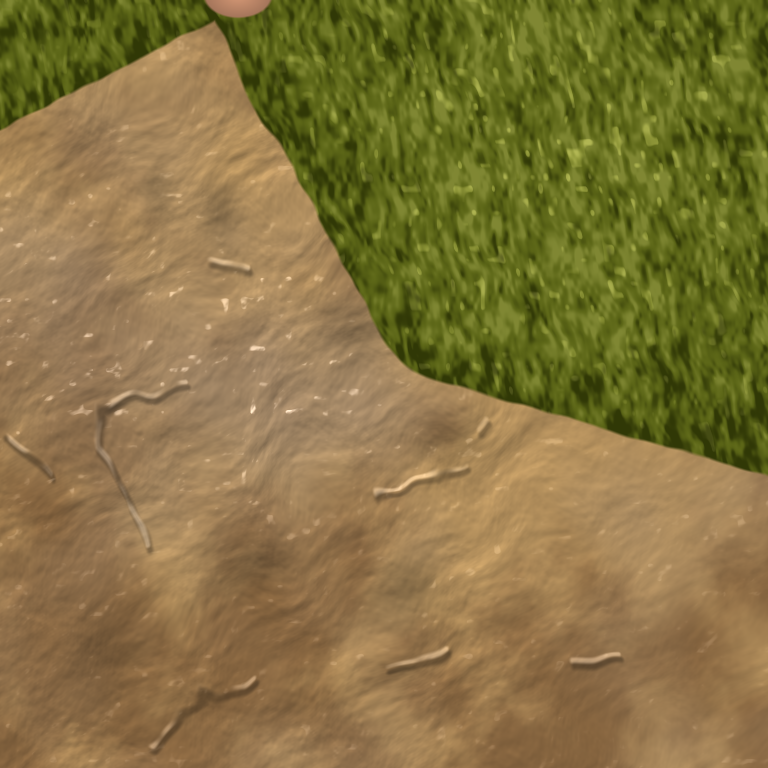
A Shadertoy shader for this texture:

```glsl
// A wet, stamped stone slab with a pointed corner lying on sunlit turf.
// Half-planes cut the slab, fractal noise stains and embosses it, short
// segments crease it, and stretched noise makes the blades of grass.

float hash(vec2 p) {
    return fract(sin(dot(p, vec2(127.1, 311.7))) * 43758.5453);
}

float noise(vec2 p) {
    vec2 i = floor(p), f = fract(p);
    f = f * f * (3.0 - 2.0 * f);
    return mix(mix(hash(i), hash(i + vec2(1, 0)), f.x),
               mix(hash(i + vec2(0, 1)), hash(i + vec2(1, 1)), f.x), f.y);
}

float fbm(vec2 p, int octaves) {
    float sum = 0.0, amp = 0.5, total = 0.0;
    for (int i = 0; i < octaves; i++) {
        sum += amp * noise(p);
        total += amp;
        amp *= 0.55;
        p = mat2(1.6, 1.2, -1.2, 1.6) * p + 17.3;
    }
    return sum / total;
}

// Signed distance to the line a-b, positive on its left side.
float sideOf(vec2 p, vec2 a, vec2 b) {
    vec2 d = normalize(b - a);
    return d.x * (p.y - a.y) - d.y * (p.x - a.x);
}

float smoothMin(float a, float b, float k) {
    float h = max(k - abs(a - b), 0.0) / k;
    return min(a, b) - h * h * k * 0.25;
}

float segment(vec2 p, vec2 a, vec2 b) {
    vec2 d = b - a;
    return length(p - a - d * clamp(dot(p - a, d) / dot(d, d), 0.0, 1.0));
}

float blob(vec2 p, vec2 centre, vec2 radius) {
    vec2 q = (p - centre) / radius;
    return exp(-dot(q, q));
}

// Negative inside the slab.
float slab(vec2 p) {
    float left = sideOf(p, vec2(0.0, 0.831), vec2(0.278, 0.974));
    float right = sideOf(p, vec2(0.279, 0.978), vec2(0.505, 0.548));
    right += 0.009 * blob(p, vec2(0.33, 0.87), vec2(0.06));
    float lower = sideOf(p, vec2(0.52, 0.518), vec2(1.0, 0.381));
    return max(left, smoothMin(right, lower, 0.04)) + 0.005 * (noise(p * 38.0) - 0.5);
}

// Distance to the nearest crease pressed into the slab.
float creases(vec2 p) {
    const vec4 lines[12] = vec4[12](
        vec4(0.13, 0.473, 0.24, 0.503), vec4(0.13, 0.473, 0.13, 0.415),
        vec4(0.13, 0.415, 0.17, 0.355), vec4(0.17, 0.355, 0.195, 0.285),
        vec4(0.49, 0.36, 0.61, 0.395), vec4(0.51, 0.134, 0.58, 0.16),
        vec4(0.195, 0.036, 0.26, 0.10), vec4(0.26, 0.10, 0.33, 0.115),
        vec4(0.0, 0.44, 0.065, 0.388), vec4(0.28, 0.66, 0.325, 0.65),
        vec4(0.74, 0.14, 0.80, 0.145), vec4(0.628, 0.438, 0.636, 0.45));
    p += 0.016 * (vec2(noise(p * 35.0), noise(p * 35.0 + 9.0)) - 0.5);
    float d = 1.0;
    for (int i = 0; i < 12; i++) d = min(d, segment(p, lines[i].xy, lines[i].zw));
    return d;
}

float relief(vec2 p) {
    vec2 q = p + 0.035 * vec2(noise(p * 13.0), noise(p * 13.0 + 5.0));
    vec2 grain = vec2(q.x * 0.8 + q.y * 0.6, q.y * 0.8 - q.x * 0.6);
    return fbm(grain * vec2(13.0, 24.0), 5);
}

vec3 stoneColor(vec2 p) {
    float stain = fbm(p * vec2(9.0, 7.0) + 3.0, 5);
    float warm = 0.55 * blob(p, vec2(0.80, 0.38), vec2(0.25, 0.13))
               + 0.45 * blob(p, vec2(0.20, 0.78), vec2(0.20, 0.13));
    float wet = blob(p, vec2(0.36, 0.48), vec2(0.16, 0.10))
              + 0.7 * blob(p, vec2(0.08, 0.58), vec2(0.18, 0.16));
    vec3 col = mix(vec3(0.52, 0.39, 0.245), vec3(0.70, 0.56, 0.36),
                   smoothstep(0.25, 0.75, stain + 0.3 * warm + 0.16 * (p.y - 0.3)));
    float cool = clamp(0.65 * wet + 0.9 * (fbm(p * 6.0 + 31.0, 3) - 0.42), 0.0, 0.8);
    col = mix(col, vec3(0.62, 0.52, 0.41), cool);

    // Soft dark hollows.
    float hollow = blob(p, vec2(0.285, 0.725), vec2(0.025, 0.04))
                 + blob(p, vec2(0.205, 0.75), vec2(0.018, 0.04))
                 + blob(p, vec2(0.585, 0.42), vec2(0.05, 0.026))
                 + blob(p, vec2(0.325, 0.26), vec2(0.05, 0.04))
                 + blob(p, vec2(0.53, 0.23), vec2(0.05, 0.045))
                 + blob(p, vec2(0.13, 0.15), vec2(0.04, 0.06))
                 + blob(p, vec2(0.46, 0.57), vec2(0.04, 0.03));
    col *= 1.0 - 0.17 * hollow * (0.5 + stain);

    // Embossing, creases and wet glints, lit from above.
    float slope = relief(p) - relief(p + vec2(-0.002, 0.006));
    float rough = mix(1.0, 0.5, smoothstep(0.55, 0.9, p.x));
    col *= 1.0 + 0.9 * rough * clamp(slope, -0.22, 0.22);
    float broken = smoothstep(0.2, 0.65, noise(p * 45.0 + 2.0));
    col *= 1.0 - 0.28 * smoothstep(0.008, 0.001, creases(p + vec2(-0.003, 0.007)));
    col += vec3(0.23, 0.22, 0.21) * broken * smoothstep(0.006, 0.001, creases(p));
    float glint = smoothstep(0.72, 0.9, noise(p * vec2(85.0, 110.0))) * smoothstep(0.0, 0.12, slope);
    float shine = wet + blob(p, vec2(0.32, 0.65), vec2(0.07, 0.04))
                + blob(p, vec2(0.275, 0.95), vec2(0.02, 0.03));
    return col + vec3(0.30, 0.30, 0.31) * glint * (0.25 + shine);
}

vec3 grassColor(vec2 p, float edge) {
    vec2 q = p + vec2(0.18 * p.y + 0.012 * noise(p * 22.0), 0.0);
    float blades = 0.6 * noise(q * vec2(125.0, 48.0)) + 0.4 * noise(q * vec2(210.0, 95.0) + 7.0);
    float clumps = fbm(p * vec2(26.0, 18.0), 3);
    float sun = blob(p, vec2(0.72, 0.78), vec2(0.33, 0.28));
    float tone = 0.95 * blades + 0.5 * clumps - 0.33 + 0.15 * sun;
    tone -= 0.25 * exp(-max(edge, 0.0) / 0.035);
    vec3 col = mix(vec3(0.19, 0.22, 0.025), vec3(0.36, 0.40, 0.09), smoothstep(0.05, 0.48, tone));
    col = mix(col, vec3(0.50, 0.53, 0.20), smoothstep(0.42, 0.82, tone));
    float tips = smoothstep(0.76, 0.93, noise(q * vec2(105.0, 65.0) + 40.0));
    return col + vec3(0.20, 0.19, 0.13) * tips * (0.3 + 0.7 * sun);
}

void mainImage(out vec4 fragColor, in vec2 fragCoord) {
    vec2 p = fragCoord / iResolution.xy;
    float edge = slab(p), soft = 0.0025;
    vec3 col = grassColor(p, edge);
    // Pink pebble resting beyond the tip.
    float pebble = length((p - vec2(0.31, 1.006)) / vec2(0.044, 0.029));
    vec3 pink = vec3(0.80, 0.57, 0.44) * (1.05 - 0.25 * pebble);
    col = mix(col, pink, smoothstep(1.06, 0.94, pebble));
    col = mix(col, stoneColor(p), smoothstep(soft, -soft, edge));
    fragColor = vec4(clamp(col, 0.0, 1.0), 1.0);
}
```
